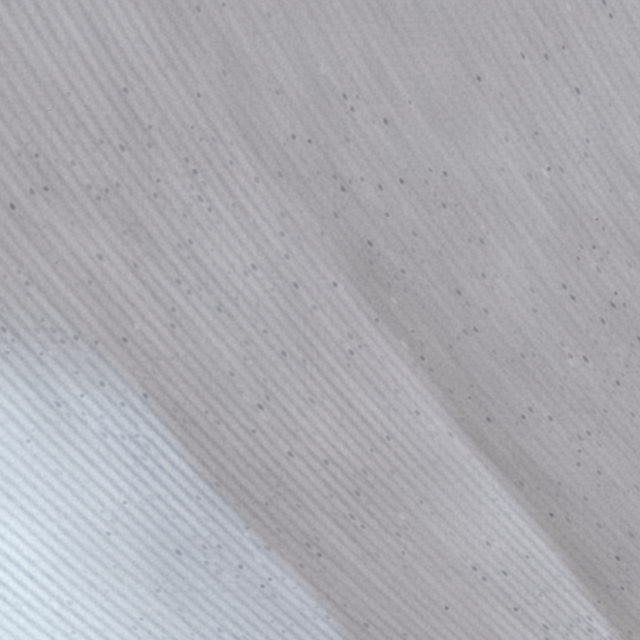
Give the GLSL for this texture, as a Shadertoy shader.

```glsl
const vec3 COOL = vec3(0.678, 0.678, 0.700);
const vec3 WARM = vec3(0.648, 0.637, 0.655);
const vec3 SHADOW = vec3(0.588, 0.573, 0.573);
const vec3 PALE = vec3(0.702, 0.720, 0.760);
const vec3 BRIGHT = vec3(0.825, 0.872, 0.908);
const vec3 GROOVE_TINT = vec3(1.0, 0.96, 0.88);
const float RIBS = 61.0;          // ribs per canvas width, measured across
const float STITCHES = 44.0;      // speck cells per canvas width, measured along
const float RIB_CONTRAST = 0.054;
const float STREAK = 0.036;
const float GRAIN = 0.034;
const float SPECK_DEPTH = 0.17;
const float THREAD_GLINT = 0.08;
const float TAU = 6.2831853;

float hash(vec2 p) {
    return fract(sin(dot(p, vec2(127.1, 311.7))) * 43758.5);
}

vec2 gradient(vec2 cell) {
    float angle = TAU * hash(cell);
    return vec2(cos(angle), sin(angle));
}

// Gradient noise, roughly -0.7 to 0.7
float noise(vec2 p) {
    vec2 i = floor(p), f = fract(p);
    vec2 u = f * f * f * (f * (f * 6.0 - 15.0) + 10.0);
    vec2 e = vec2(1.0, 0.0);
    float a = dot(gradient(i), f);
    float b = dot(gradient(i + e.xy), f - e.xy);
    float c = dot(gradient(i + e.yx), f - e.yx);
    float d = dot(gradient(i + e.xx), f - e.xx);
    return mix(mix(a, b, u.x), mix(c, d, u.x), u.y);
}

float fbm(vec2 p) {
    float sum = 0.0, amplitude = 0.6;
    for (int i = 0; i < 3; i++) {
        sum += amplitude * noise(p);
        p = p * 2.03 + 17.3;
        amplitude *= 0.5;
    }
    return sum;
}

// Thin soft dashes of varied length and strength, one at most per weave cell
float dashes(vec2 weave, float density, float seed) {
    weave.x += 7.0 * hash(vec2(floor(weave.y), seed));
    vec2 cell = floor(weave);
    vec2 local = fract(weave) - 0.5;
    local.y += 0.12 * (hash(cell + seed + 3.7) - 0.5);
    float halfLength = mix(0.22, 0.50, hash(cell + seed + 9.1));
    float dash = smoothstep(1.0, 0.1, length(local / vec2(halfLength, 0.32)));
    float strength = mix(0.2, 1.0, pow(hash(cell + seed + 21.3), 2.0));
    return dash * step(hash(cell + seed), density) * strength;
}

void mainImage(out vec4 fragColor, in vec2 fragCoord) {
    vec2 p = fragCoord / iResolution.xy;

    // Weave coordinates: ribs steepen away from the lower left corner
    float across = 0.56 * p.x + 0.73 * p.y;
    across += 0.14 * p.x * p.x + 0.14 * p.x * p.y - 0.16 * p.y * p.y;
    across += 0.002 * noise(p * 4.0);
    float along = 0.64 * p.x - 0.77 * p.y;
    vec2 weave = vec2(along * STITCHES, across * RIBS);

    // Signed distances to the two folds, positive on the right
    float upperFold = p.x - 0.22 - 0.75 * (1.0 - p.y) + 0.012 * noise(p * 4.0 + 5.0);
    float lowerFold = p.x - 0.16 - 0.85 * (0.45 - p.y) + 0.030 * noise(p * 7.0 + 2.0);

    // Broad tone of the cloth
    vec3 color = mix(WARM, COOL, clamp(0.5 + 1.0 * fbm(p * 3.0 + 8.0), 0.0, 1.0));

    // Upper fold: lit ridge on the left, shadow on the right, crisper downwards
    float foldDepth = mix(0.30, 1.0, smoothstep(0.95, 0.20, p.y));
    float foldWidth = mix(0.020, 0.050, smoothstep(0.15, 0.90, p.y));
    float rightSide = smoothstep(-foldWidth, foldWidth, upperFold);
    float ridge = (1.0 - rightSide) * exp(min(upperFold, 0.0) / 0.09);
    float hollow = rightSide * exp(-max(upperFold, 0.0) / 0.11);
    color += vec3(0.053, 0.057, 0.063) * ridge * foldDepth;
    color = mix(color, SHADOW, 0.82 * hollow * foldDepth);

    // Lower fold: shaded cloth beside a pale sheet lit from the corner
    float foldFade = smoothstep(0.58, 0.34, p.y);
    float sheet = smoothstep(0.025, -0.030, lowerFold) * foldFade;
    float shade = exp(-max(lowerFold, 0.0) / 0.10) * foldFade;
    color = mix(color, SHADOW, 0.52 * shade);
    float glow = smoothstep(0.50, 0.02, p.x + 0.60 * p.y + 0.05 * noise(p * 5.0));
    color = mix(color, mix(PALE, BRIGHT, glow), sheet);

    // Continuous ribs, strongest on the pale sheet and faint at the upper right
    float contrast = mix(1.0, 0.50, rightSide) + 0.60 * sheet;
    contrast *= 0.9 + 0.6 * noise(p * 5.0 + 31.0);
    float wobble = 0.07 * noise(weave * vec2(1.5, 1.0));
    float groove = pow(0.5 - 0.5 * cos(TAU * (weave.y + 0.5 + wobble)), 1.5);
    groove *= 1.0 + 0.5 * noise(weave * vec2(1.2, 1.0) + 40.0);
    color -= GROOVE_TINT * RIB_CONTRAST * contrast * (groove - 0.42);

    // Uneven threads: long streaks that follow the ribs
    color += STREAK * noise(weave * vec2(0.16, 0.85) + 60.0);
    color += 0.5 * STREAK * noise(weave * vec2(0.10, 0.30) + 90.0);

    // Dark gaps in the grooves and scattered light threads
    float patches = clamp(0.5 + 1.3 * noise(p * 3.5 + 12.0), 0.0, 1.0);
    float density = mix(0.10, 0.40, patches) * smoothstep(1.15, 0.55, p.y);
    float gaps = dashes(weave, density, 0.0);
    color -= GROOVE_TINT * SPECK_DEPTH * gaps * (1.0 - 0.5 * glow * sheet);
    vec2 threads = vec2(weave.x * 0.6, weave.y + 0.5);
    color += THREAD_GLINT * dashes(threads, 0.04, 51.0);

    // Fine grain
    color += GRAIN * (noise(p * 190.0) + 0.5 * noise(p * 110.0 + 7.0));
    fragColor = vec4(clamp(color, 0.0, 1.0), 1.0);
}
```
